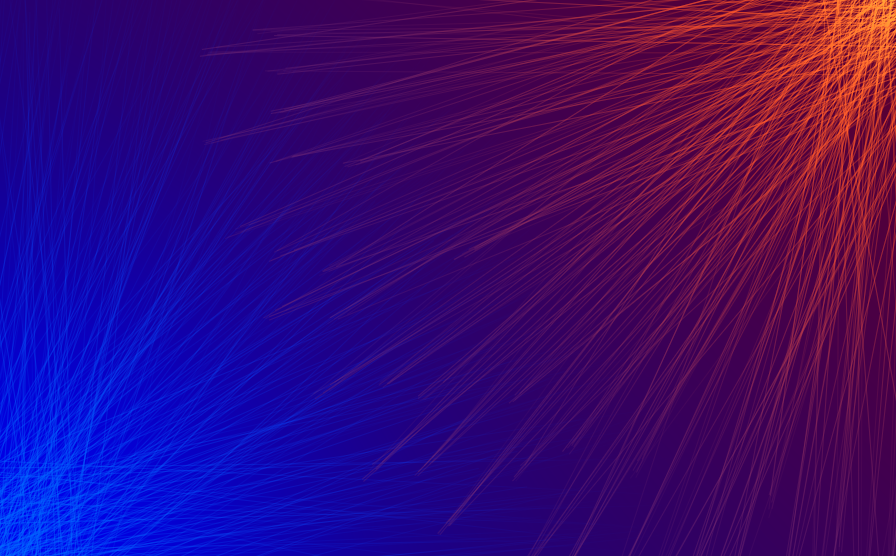
Reproduce this background procedurally as a Shadertoy shader.

```glsl
// Two sprays of fine straight strands burst from opposite corners over a
// blue-to-maroon diagonal gradient. Each spray is a ring of tips; from every
// tip several strands run back to scattered roots around the corner.

#define BUNCHES 40
#define STRANDS 7
#define LINE_WIDTH 0.0014
#define WARM_REACH 1.28
#define COOL_REACH 1.36
#define WARM_SPREAD 0.14
#define COOL_SPREAD 0.17
#define WARM_SCATTER 0.014
#define COOL_SCATTER 0.16
#define FIRST_ANGLE -0.056
#define ANGLE_STEP 0.0437

float hash(vec2 p) {
    vec3 q = fract(vec3(p.xyx) * 0.1031);
    q += dot(q, q.yzx + 33.33);
    return fract((q.x + q.y) * q.z);
}

float segmentDistance(vec2 p, vec2 a, vec2 b) {
    vec2 ab = b - a, ap = p - a;
    return length(ap - ab * clamp(dot(ap, ab) / dot(ab, ab), 0.0, 1.0));
}

// Summed strand coverage; q is measured inward from the spray's corner.
float spray(vec2 q, float reach, float spread, float scatter, float seed, float pixel) {
    float width = max(LINE_WIDTH, pixel);
    float total = 0.0;
    for (int i = 0; i < BUNCHES; i++) {
        float id = float(i) + seed;
        float ring = float(i % 3);
        float jitter = hash(vec2(id, 3.0)) - 0.5;
        float angle = FIRST_ANGLE + ANGLE_STEP * (float(i) + jitter * ring * 0.6);
        float radius = reach - 0.11 * ring + 0.12 * jitter * (0.3 + ring);
        vec2 dir = vec2(cos(angle), sin(angle));
        vec2 side = vec2(-dir.y, dir.x);
        for (int j = 0; j < STRANDS; j++) {
            vec2 key = vec2(id, float(j) + 11.0);
            float offset = hash(key) + hash(key + 47.0) - 1.0;
            float trim = (0.04 + scatter) * hash(key + 91.0);
            float tipShift = (hash(key + 67.0) - 0.5) * scatter;
            vec2 root = side * offset * spread * 1.4 - dir * 0.15;
            vec2 tip = dir * (radius - trim) + side * tipShift;
            float d = segmentDistance(q, root, tip);
            float strength = 0.4 + 1.2 * hash(key + 23.0);
            total += strength * max(1.0 - d / width, 0.0);
        }
    }
    return total * LINE_WIDTH / width;
}

void mainImage(out vec4 fragColor, in vec2 fragCoord) {
    float pixel = 1.0 / iResolution.y;
    vec2 p = fragCoord * pixel;
    vec2 uv = fragCoord / iResolution.xy;
    vec2 fromWarm = vec2(iResolution.x * pixel, 1.0) - p;
    float coolDist = length(p), warmDist = length(fromWarm);

    // Diagonal gradient with a blue glow at the lower left
    float t = dot(uv, vec2(0.62, 0.38));
    vec3 color = mix(vec3(0.02, 0.0, 0.59), vec3(0.37, 0.0, 0.17), t);
    color = mix(color, vec3(0.0, 0.0, 0.93), exp(-3.2 * coolDist * coolDist));

    // Cool strands fade out toward their tips
    float cool = spray(p, COOL_REACH, COOL_SPREAD, COOL_SCATTER, 200.0, pixel);
    float coolFade = 0.62 * exp(-1.5 * coolDist) * smoothstep(1.35, 0.5, coolDist);
    vec3 coolInk = mix(vec3(0.0, 0.42, 1.0), vec3(0.04, 0.22, 0.95),
                       smoothstep(0.0, 0.8, coolDist));
    color = mix(color, coolInk, 1.0 - exp(-cool * coolFade));

    // Warm strands shift from red-orange to violet and keep crisp tips
    float warm = spray(fromWarm, WARM_REACH, WARM_SPREAD, WARM_SCATTER, 500.0, pixel);
    float warmFade = mix(0.68, 0.33, smoothstep(0.1, 1.0, warmDist));
    vec3 warmInk = mix(vec3(1.0, 0.28, 0.13), vec3(0.48, 0.18, 0.46),
                       smoothstep(0.2, 1.1, warmDist));
    color = mix(color, warmInk, 1.0 - exp(-warm * warmFade));

    // Overlapping strands heat up at the warm corner
    color += vec3(0.08, 0.14, 0.03) * min(warm, 3.0) * exp(-6.0 * warmDist);

    fragColor = vec4(clamp(color, 0.0, 1.0), 1.0);
}
```
